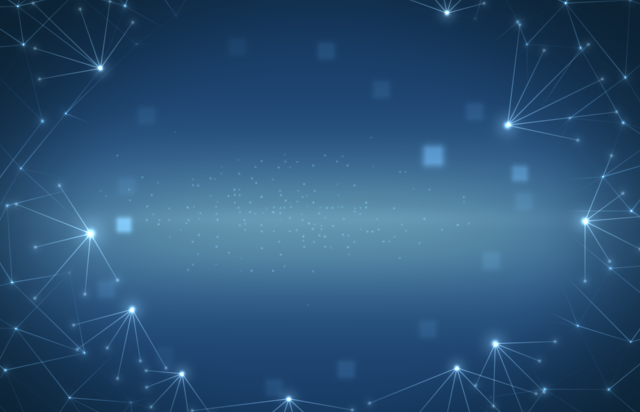
A Shadertoy shader for this background:

```glsl
// A deep blue backdrop with a pale horizontal glow, framed by a luminous network.
// Gaussian bands and a vignette form the light; a jittered grid forms the mesh,
// fans of spokes form the bright hubs, and hashed cells form dust and soft squares.

#define GLOW_CENTER vec2(0.50, 0.45)
#define GLOW_HEIGHT 0.145
#define GLOW_WIDTH 0.43
#define MESH_CELL 0.13
#define MESH_GAIN 0.23
#define LINE_WIDTH 0.0008
#define SPOKES 6
#define DUST_CELL 0.014
#define DUST_GAIN 0.24
#define BOKEH_COUNT 13

const vec3 NAVY = vec3(0.085, 0.225, 0.385);
const vec3 BLUE = vec3(0.18, 0.36, 0.55);
const vec3 PALE = vec3(0.37, 0.57, 0.67);
const vec3 SHADOW = vec3(0.045, 0.135, 0.205);
const vec3 LINK_COLOR = vec3(0.48, 0.70, 0.85);
const vec3 HUB_COLOR = vec3(0.72, 0.88, 0.94);

float hash(vec2 v) {
    return fract(sin(dot(v, vec2(127.1, 311.7))) * 43758.5453);
}

vec2 hash2(vec2 v) {
    return vec2(hash(v), hash(v + 31.7));
}

float gauss(float x, float width) {
    return exp(-x * x / (width * width));
}

// Thin segment that fades from a towards b
float link(vec2 p, vec2 a, vec2 b) {
    vec2 ab = b - a;
    float t = clamp(dot(p - a, ab) / dot(ab, ab), 0.0, 1.0);
    float d = length(p - a - ab * t);
    return (1.0 - smoothstep(0.0, LINE_WIDTH + 1.0 / iResolution.y, d)) * mix(1.0, 0.35, t);
}

// Bright point with a faint halo
float spark(vec2 p, vec2 center, float size) {
    float d = length(p - center);
    return gauss(d, size) + 0.22 * gauss(d, size * 3.5);
}

// Hub with spokes spread between two angles in degrees
float fan(vec2 p, vec2 hub, float first, float last, float reach, float size) {
    float light = spark(p, hub, size);
    for (int i = 0; i < SPOKES; i++) {
        float k = float(i);
        float angle = radians(mix(first, last, k / float(SPOKES - 1)));
        float span = reach * (0.65 + 0.6 * hash(hub + k));
        vec2 tip = hub + span * vec2(cos(angle), sin(angle));
        light += 0.32 * link(p, hub, tip) + 0.35 * spark(p, tip, 0.004);
    }
    return light;
}

vec2 meshNode(vec2 cell) {
    return (cell + 0.1 + 0.8 * hash2(cell)) * MESH_CELL;
}

// Jittered grid whose neighbours are joined at random
float mesh(vec2 p) {
    vec2 home = floor(p / MESH_CELL);
    float light = 0.0;
    for (int y = -1; y <= 1; y++)
    for (int x = -1; x <= 1; x++) {
        vec2 cell = home + vec2(x, y);
        vec2 node = meshNode(cell);
        light += (0.6 + 1.6 * hash(cell + 5.0)) * spark(p, node, 0.0045);
        for (int j = 0; j < 4; j++) {
            float angle = 0.785398 * float(j);
            vec2 next = cell + floor(vec2(cos(angle), sin(angle)) + 0.5);
            float strength = smoothstep(0.25, 0.9, hash(cell + 9.0 * float(j + 1)));
            light += strength * link(p, node, meshNode(next));
        }
    }
    return light;
}

// Tiny specks gathered in the glow
float dust(vec2 p) {
    vec2 cell = floor(p / DUST_CELL);
    vec2 local = fract(p / DUST_CELL) - 0.25 - 0.5 * hash2(cell);
    vec2 spread = (p - vec2(0.70, 0.48)) / vec2(0.28, 0.11);
    float present = step(1.0 - 0.40 * exp(-dot(spread, spread)), hash(cell + 3.0));
    return present * gauss(length(local), 0.19) * (0.3 + 0.7 * hash(cell + 8.0));
}

// Defocused rounded square
float softSquare(vec2 p, vec2 center, float size) {
    vec2 q = max(abs(p - center) - size * 0.5, 0.0);
    return gauss(length(q), size * 0.55);
}

// Faint squares around the centre, plus the three strongest
float bokeh(vec2 p, vec2 middle) {
    float light = 0.0;
    for (int i = 0; i < BOKEH_COUNT; i++) {
        vec2 seed = vec2(float(i), 4.0);
        float angle = 6.28318 * (float(i) + 0.6 * hash(seed)) / float(BOKEH_COUNT);
        vec2 radius = vec2(0.50, 0.40) * (0.8 + 0.35 * hash(seed + 2.0));
        vec2 center = middle + radius * vec2(cos(angle), sin(angle));
        light += (0.05 + 0.10 * hash(seed + 6.0)) * softSquare(p, center, 0.022);
    }
    light += 0.42 * softSquare(p, vec2(1.052, 0.622), 0.026);
    light += 0.28 * softSquare(p, vec2(1.262, 0.579), 0.020);
    return light + 0.50 * softSquare(p, vec2(0.301, 0.454), 0.019);
}

void mainImage(out vec4 fragColor, in vec2 fragCoord) {
    vec2 uv = fragCoord / iResolution.xy;
    vec2 p = fragCoord / iResolution.y;
    vec2 middle = vec2(0.5 * iResolution.x / iResolution.y, 0.47);

    // Backdrop: blue band, pale core, thin horizon, dark rim
    vec2 d = uv - GLOW_CENTER;
    float across = exp(-pow(abs(d.x) / GLOW_WIDTH, 3.0));
    vec3 color = mix(NAVY, BLUE, gauss(d.y, 0.30));
    color = mix(color, PALE, across * gauss(d.y, GLOW_HEIGHT));
    color += 0.035 * gauss(d.y - 0.02, 0.025) * gauss(d.x, 0.5);
    color = mix(color, SHADOW, smoothstep(0.65, 1.38, length(d / vec2(0.5, 0.56))));

    // Scattered light
    color += LINK_COLOR * (bokeh(p, middle) * 0.75 + dust(p) * DUST_GAIN);
    float rim = smoothstep(0.92, 1.10, length((p - middle) / vec2(0.64, 0.62)));
    color += LINK_COLOR * mesh(p) * rim * MESH_GAIN;

    // Main hubs, from the left side round to the right
    float hubs = fan(p, vec2(0.244, 0.834), 55.0, 190.0, 0.20, 0.006);
    hubs += fan(p, vec2(0.220, 0.433), 123.0, 300.0, 0.20, 0.010);
    hubs += fan(p, vec2(0.321, 0.249), 195.0, 300.0, 0.16, 0.007);
    hubs += fan(p, vec2(0.442, 0.093), 175.0, 305.0, 0.13, 0.006);
    hubs += fan(p, vec2(0.701, 0.032), 187.0, 350.0, 0.20, 0.006);
    hubs += fan(p, vec2(1.109, 0.107), 202.0, 342.0, 0.20, 0.006);
    hubs += fan(p, vec2(1.202, 0.166), 245.0, 362.0, 0.17, 0.008);
    hubs += fan(p, vec2(1.420, 0.463), -90.0, 68.0, 0.14, 0.008);
    hubs += fan(p, vec2(1.232, 0.696), -12.0, 83.0, 0.23, 0.008);
    hubs += fan(p, vec2(1.085, 0.968), 15.0, 160.0, 0.13, 0.006);
    color += HUB_COLOR * hubs * 0.8;

    fragColor = vec4(min(color, 1.0), 1.0);
}
```
